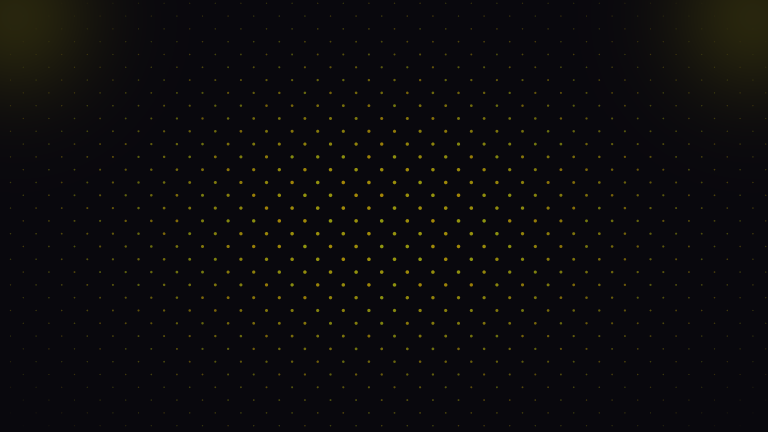
Write a Shadertoy shader that draws this pattern.

```glsl
// A staggered lattice of small olive dots on near-black, 30 across the width.
// Dots shrink and dim away from the middle by an elliptical falloff, and two
// soft Gaussian glows light the upper corners. Lengths are in canvas heights.

const float PITCH = 0.05926;                  // spacing along one row
const vec2  LATTICE_ORIGIN = vec2(-0.0053, -0.0113);
const float RADIUS_MIN = 0.0013;
const float RADIUS_MAX = 0.0041;
const vec2  FADE_CENTER = vec2(0.0, -0.02);
const vec2  FADE_EXTENT = vec2(0.98, 0.56);
const float FADE_START = 0.15;
const float OPACITY_MIN = 0.28;
const float OPACITY_MAX = 0.95;

const vec2  GLOW_INSET = vec2(0.035, 0.04);   // from the upper corners
const float GLOW_SIZE = 0.19;

const vec3 BACKGROUND = vec3(0.036, 0.031, 0.051);
const vec3 GLOW_COLOR = vec3(0.120, 0.115, 0.002);
const vec3 DOT_OLIVE  = vec3(0.59, 0.62, 0.06);
const vec3 DOT_AMBER  = vec3(0.68, 0.55, 0.02);

float hash(vec2 p) {
    return fract(sin(dot(p, vec2(127.1, 311.7))) * 43758.5453);
}

// Lattice turned by 45 degrees: integer coordinates fall on the dots.
vec2 toLattice(vec2 p) {
    return vec2(p.x + p.y, p.x - p.y) / PITCH;
}

vec2 fromLattice(vec2 id) {
    return 0.5 * PITCH * vec2(id.x + id.y, id.x - id.y);
}

float glow(vec2 p, vec2 center) {
    vec2 d = (p - center) / GLOW_SIZE;
    return exp(-dot(d, d));
}

void mainImage(out vec4 fragColor, in vec2 fragCoord) {
    float pixel = 1.0 / iResolution.y;
    vec2 p = (fragCoord - 0.5 * iResolution.xy) * pixel;

    // Corner glows
    vec2 corner = 0.5 * iResolution.xy * pixel - GLOW_INSET;
    float light = glow(vec2(abs(p.x), p.y), corner);
    vec3 color = BACKGROUND + GLOW_COLOR * light;

    // Nearest dot
    vec2 id = floor(toLattice(p - LATTICE_ORIGIN) + 0.5);
    vec2 dotCenter = fromLattice(id) + LATTICE_ORIGIN;

    // Size and opacity follow the dot's place on the canvas
    float reach = length((dotCenter - FADE_CENTER) / FADE_EXTENT);
    float strength = 1.0 - smoothstep(FADE_START, 1.05, reach);
    float radius = mix(RADIUS_MIN, RADIUS_MAX, strength);
    float opacity = mix(OPACITY_MIN, OPACITY_MAX, strength);
    opacity *= 1.0 - smoothstep(0.95, 1.25, reach);

    // Antialiased disc with a slight hue shift per dot
    float coverage = clamp(0.5 + (radius - length(p - dotCenter)) / pixel, 0.0, 1.0);
    vec3 dotColor = mix(DOT_OLIVE, DOT_AMBER, hash(id));
    color = mix(color, dotColor, coverage * opacity);

    fragColor = vec4(color, 1.0);
}
```
